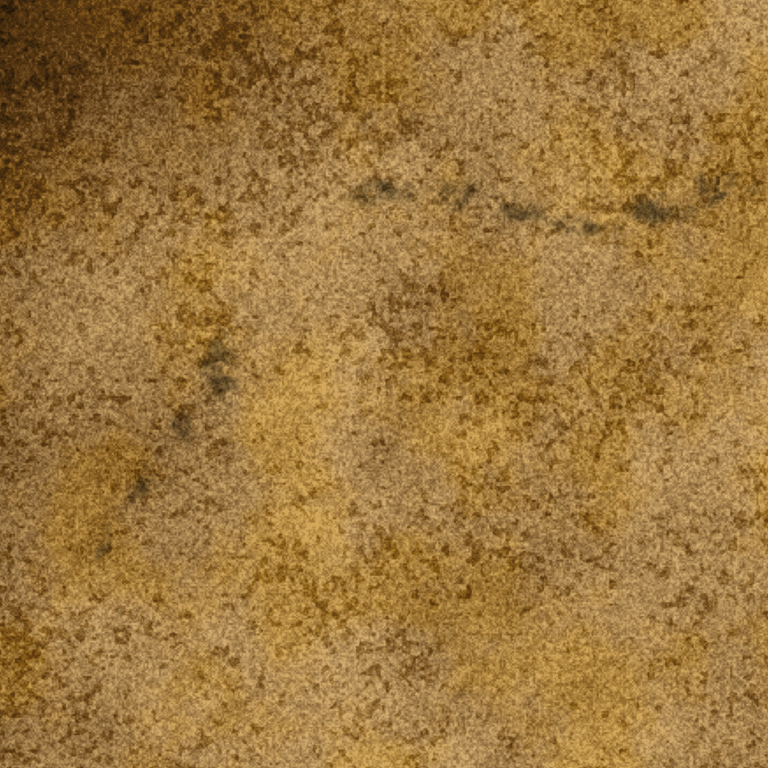
Give the GLSL for this texture, as a Shadertoy shader.

```glsl
#define DARK_BROWN vec3(0.37, 0.235, 0.075)
#define PALE_TAN vec3(0.73, 0.58, 0.345)
#define OCHRE_TINT vec3(0.01, -0.012, -0.075)
#define STAIN_COLOR vec3(0.25, 0.19, 0.09)
#define BASE_TONE 0.87
#define CLOUD_SCALE 5.0
#define CLOUD_AMOUNT 0.85
#define GRAIN_SCALE 230.0
#define GRAIN_AMOUNT 1.1
#define SPECK_SCALE 85.0
#define SPECK_AMOUNT 0.42
#define EDGE_SHADE 0.3

float hash(vec2 p) {
    vec3 q = fract(vec3(p.xyx) * 0.1031);
    q += dot(q, q.yzx + 33.33);
    return fract((q.x + q.y) * q.z);
}

float noise(vec2 p) {
    vec2 cell = floor(p), f = fract(p);
    f = f * f * (3.0 - 2.0 * f);
    float low = mix(hash(cell), hash(cell + vec2(1, 0)), f.x);
    float high = mix(hash(cell + vec2(0, 1)), hash(cell + vec2(1, 1)), f.x);
    return mix(low, high, f.y);
}

float fbm(vec2 p) {
    float sum = 0.0, amp = 0.5;
    for (int i = 0; i < 5; i++) {
        sum += amp * noise(p);
        p = mat2(0.8, 0.6, -0.6, 0.8) * p * 2.03 + 17.3;
        amp *= 0.55;
    }
    return sum / 1.055;
}

// Soft elliptical blot
float blot(vec2 p, vec2 center, vec2 radius) {
    return 1.0 - smoothstep(0.2, 1.3, length((p - center) / radius));
}

// A wavy chain of blots across the top and a falling trail on the left
float stains(vec2 uv) {
    vec2 warp = vec2(fbm(uv * 22.0), fbm(uv * 22.0 + 40.0)) - 0.5;
    vec2 p = uv + warp * 0.05;
    float mask = 0.0;
    for (int i = 0; i < 6; i++) {
        float k = float(i);
        vec2 center = vec2(0.5 + 0.088 * k, 0.732 + 0.02 * cos(1.3 * (k - 0.6)));
        mask = max(mask, 0.9 * blot(p, center, vec2(0.05, 0.017)));
    }
    for (int i = 0; i < 4; i++) {
        float k = float(i) / 3.0;
        vec2 center = mix(vec2(0.285, 0.52), vec2(0.14, 0.295), k);
        mask = max(mask, blot(p, center, mix(vec2(0.026, 0.055), vec2(0.011, 0.016), sqrt(k))));
    }
    float mottle = 0.6 * noise(uv * 60.0) + 0.4 * noise(uv * 150.0);
    return mask * smoothstep(0.2, 0.75, mottle + 0.1 * mask);
}

void mainImage(out vec4 fragColor, in vec2 fragCoord) {
    vec2 uv = fragCoord / iResolution.xy;

    // Broad clouds and faint diagonal creases
    float cloud = fbm(uv * CLOUD_SCALE + 3.0) - 0.5;
    vec2 along = mat2(0.6, -0.8, 0.8, 0.6) * uv;
    float crease = smoothstep(0.66, 0.9, noise(along * vec2(5.0, 38.0) + 9.0));

    // Fine paper grain
    float grain = 0.5 * noise(uv * GRAIN_SCALE) + 0.5 * noise(uv * GRAIN_SCALE * 1.9 + 71.0) - 0.5;

    // Clustered rusty specks
    float cluster = fbm(uv * 11.0 + 50.0) - 0.5;
    float fleck = 0.5 * noise(uv * SPECK_SCALE) + 0.5 * noise(uv * SPECK_SCALE * 2.1 + 13.0);
    float speck = smoothstep(0.56, 0.78, fleck + 0.6 * cluster);

    // Shaded left side, upper left corner and right rim
    float corner = smoothstep(0.62, 0.0, length((uv - vec2(0.0, 1.0)) * vec2(0.9, 1.45)));
    float shade = EDGE_SHADE * exp(-6.0 * uv.x) + 0.75 * corner;
    shade += 0.08 * smoothstep(0.75, 1.0, uv.x);
    shade *= 1.0 + 1.2 * cloud;

    float tone = BASE_TONE + CLOUD_AMOUNT * cloud + GRAIN_AMOUNT * grain;
    tone -= SPECK_AMOUNT * speck + 0.1 * crease + shade;

    // Tan to brown ramp, ochre patches, then stains
    vec3 color = mix(DARK_BROWN, PALE_TAN, clamp(tone, 0.0, 1.25));
    color *= 1.0 + 0.7 * max(min(tone, 0.0), -1.0);
    float ochre = smoothstep(0.4, 0.65, fbm(uv * 8.0 + 90.0)) + 0.5 * speck;
    color += OCHRE_TINT * (ochre - 0.25) * smoothstep(-0.2, 0.5, tone);
    vec3 stained = STAIN_COLOR * (1.0 + 1.2 * grain);
    color = mix(color, stained, 0.75 * stains(uv));

    fragColor = vec4(clamp(color, 0.0, 1.0), 1.0);
}
```
